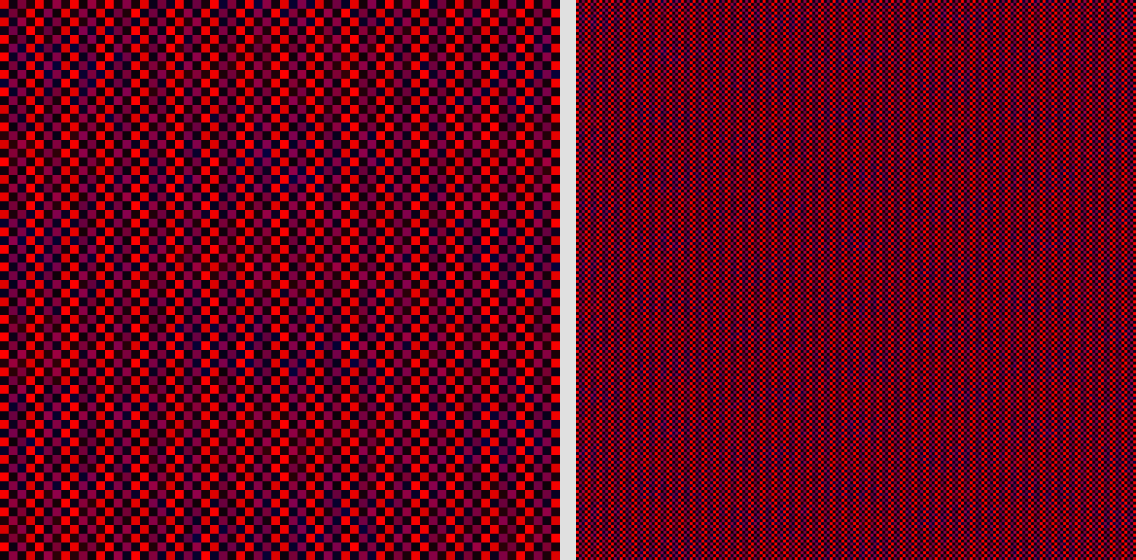
Left: one tile. Right: repeated 3 by 3.
Write a WebGL 2 fragment shader that draws this pattern.

```glsl
#version 300 es
precision highp float;
// Checkerboard of dark and coloured squares: the coloured ones form zigzag
// pairs of red columns alternating with pairs of purple columns. A wrapping
// wave drifts the tint between blue and warm, and a hash varies each square.

#define CELLS 64.0         // squares across and down
#define STRIPE 4.0         // columns per red and purple stripe
#define WAVES vec2(1.0, 3.0) // tint waves across and down
#define WAVE_SHIFT 0.543   // height of a blue crest at the left edge
#define WAVE_TINT 0.55     // tint from the slow wave
#define CELL_TINT 0.75     // tint from each square's hash
#define SHADE_VARIATION 0.14

uniform vec2 u_resolution;
out vec4 outColor;

const float TAU = 6.2831853;
const vec3 RED = vec3(0.93, 0.0, 0.0);
const vec3 WARM_PURPLE = vec3(0.56, 0.0, 0.22);
const vec3 COOL_PURPLE = vec3(0.45, 0.0, 0.28);
const vec3 BLACK = vec3(0.055, 0.0, 0.04);
const vec3 NAVY = vec3(0.02, 0.0, 0.19);
const vec3 MAROON = vec3(0.16, 0.0, 0.02);

float hash(vec2 p) {
    vec3 q = fract(vec3(p.xyx) * 0.1031);
    q += dot(q, q.yzx + 33.33);
    return fract((q.x + q.y) * q.z);
}

// Tint of a square: -1 is warm, +1 is blue
float cellTint(vec2 cell) {
    vec2 uv = (cell + 0.5) / CELLS;
    vec2 wave = cos(TAU * WAVES * (uv - vec2(0.0, WAVE_SHIFT)));
    float jitter = 2.0 * hash(cell + 7.0) - 1.0;
    return clamp(WAVE_TINT * wave.x * wave.y + CELL_TINT * jitter, -1.0, 1.0);
}

vec3 cellColor(vec2 cell) {
    cell = mod(cell, CELLS);
    float tint = cellTint(cell);
    float shade = 2.0 * hash(cell + 91.0) - 1.0;

    // Dark squares of the checkerboard
    if (mod(cell.x + cell.y, 2.0) < 0.5) {
        vec3 dark = mix(BLACK, tint > 0.0 ? NAVY : MAROON, abs(tint));
        return dark * (1.0 + 2.0 * SHADE_VARIATION * shade);
    }

    // Red and purple column pairs
    bool isRed = mod(cell.x + 1.0, STRIPE) < 0.5 * STRIPE;
    vec3 purple = mix(WARM_PURPLE, COOL_PURPLE, 0.5 + 0.5 * tint);
    float variation = SHADE_VARIATION * (isRed ? 0.6 : 1.0);
    return (isRed ? RED : purple) * (1.0 + variation * shade);
}

void main() {
    // Pixel footprint in units of squares
    vec2 footprint = CELLS / u_resolution;
    vec2 center = gl_FragCoord.xy * footprint;
    vec2 low = floor(center - 0.5 * footprint);
    vec2 end = center + 0.5 * footprint;
    vec2 high = floor(end);

    // Edges smoothed by the exact area each square covers
    vec2 cover = clamp((end - high) / footprint, 0.0, 1.0);
    vec3 bottom = mix(cellColor(low), cellColor(vec2(high.x, low.y)), cover.x);
    vec3 top = mix(cellColor(vec2(low.x, high.y)), cellColor(high), cover.x);
    outColor = vec4(clamp(mix(bottom, top, cover.y), 0.0, 1.0), 1.0);
}
```
